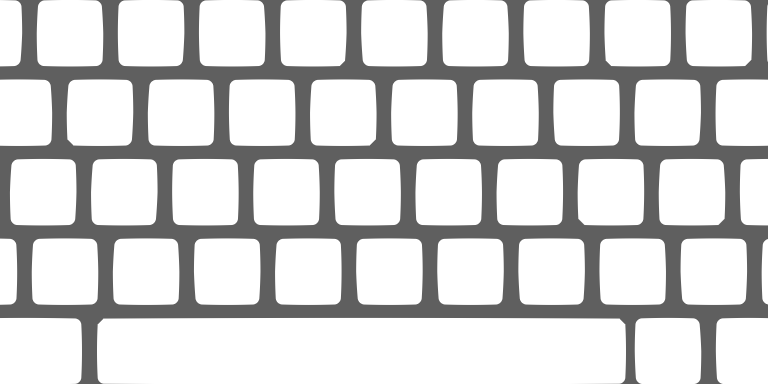
This pattern is drawn by a Shadertoy shader. Its source:

```glsl
// Staggered rows of white rounded keys with a long bar, on a grey ground.

const vec3 GROUND = vec3(0.373);
const vec3 KEY = vec3(1.0);

// Lengths are fractions of the canvas height
const vec2 PITCH = vec2(0.2112, 0.207);
const vec2 HALF_KEY = vec2(0.0866, 0.0866);
const float FIRST_ROW = 0.0865;
const float ROUNDING = 0.016;
const float CUT = 0.019;
const float ROW_SHIFT[5] = float[5](0.1823, 0.0492, 0.1125, 0.1693, 0.05);

vec2 hash22(vec2 p) {
    vec3 q = fract(p.xyx * vec3(0.1031, 0.1030, 0.0973));
    q += dot(q, q.yzx + 33.33);
    return fract((q.xx + q.yz) * q.zy);
}

float roundedBox(vec2 p, vec2 halfSize, float radius) {
    vec2 q = abs(p) - halfSize + radius;
    return length(max(q, 0.0)) + min(max(q.x, q.y), 0.0) - radius;
}

// Bowed key; lean tapers its left and right sides, corner marks a clipped corner
float keyDistance(vec2 p, vec2 halfSize, vec2 lean, vec2 corner) {
    vec2 q = clamp(p / halfSize, -1.0, 1.0);
    float taper = (p.x < 0.0 ? lean.x : lean.y) * q.y;
    vec2 bowed = halfSize - vec2(0.0028, 0.0018) * q.yx * q.yx;
    bowed.x -= taper + abs(taper);

    bool clipped = corner.x * p.x > 0.0 && corner.y * p.y > 0.0;
    float d = roundedBox(p, bowed, clipped ? 0.004 : ROUNDING);
    if (clipped) {
        float chamfer = abs(p.x) + abs(p.y) - halfSize.x - halfSize.y + CUT;
        d = max(d, chamfer * 0.7071);
    }
    return d;
}

// One row of equal keys, with random lean and clipped lower corners
float keyRow(vec2 p, float row, float shift, float clipChance) {
    float column = floor((p.x - shift) / PITCH.x + 0.5);
    p.x -= shift + column * PITCH.x;
    vec2 id = vec2(column, row) + 7.0;
    vec2 lean = (hash22(id) - 0.5) * 0.003;
    vec2 chance = hash22(id + 41.0);
    vec2 corner = vec2(chance.y < 0.5 ? -1.0 : 1.0, 1.0);
    corner *= step(chance.x, clipChance);
    return keyDistance(p, HALF_KEY, lean, corner);
}

// Last row: a wide key, the long bar, then ordinary keys
float barRow(vec2 p, float row, float shift) {
    if (p.x < 0.233) {
        vec2 wide = vec2(0.15, HALF_KEY.y);
        return keyDistance(p - vec2(0.0635, 0.0), wide, vec2(0.0), vec2(0.0));
    }
    if (p.x < 1.642) {
        vec2 local = p - vec2(0.9414, 0.0);
        vec2 bar = vec2(0.6888, HALF_KEY.y);
        return keyDistance(local, bar, vec2(0.0), vec2(sign(local.x), -1.0));
    }
    return keyRow(p, row, shift, 0.0);
}

void mainImage(out vec4 fragColor, in vec2 fragCoord) {
    float pixel = 1.0 / iResolution.y;
    vec2 p = fragCoord * pixel;
    p.y = 1.0 - p.y; // rows count downward

    float row = clamp(floor((p.y - FIRST_ROW) / PITCH.y + 0.5), 0.0, 4.0);
    float shift = ROW_SHIFT[int(row)];
    p.y -= FIRST_ROW + row * PITCH.y;

    float d = row > 3.5 ? barRow(p, row, shift)
                        : keyRow(p, row, shift, row < 2.5 ? 0.35 : 0.0);
    float coverage = clamp(0.5 - d / pixel, 0.0, 1.0);
    fragColor = vec4(mix(GROUND, KEY, coverage), 1.0);
}
```
